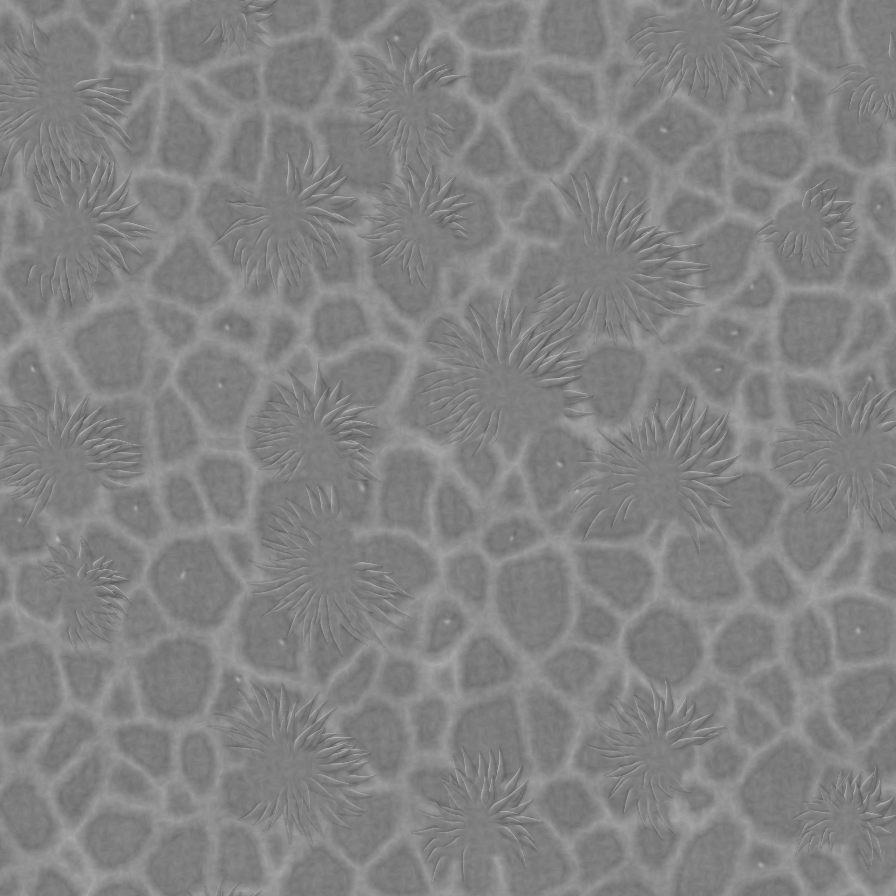
Write a WebGL 2 fragment shader that draws this texture map.

```glsl
#version 300 es
precision highp float;
// Grey cobblestones in pale grout, overgrown by spiky rosettes of grass blades.
uniform vec2 u_resolution;
out vec4 fragColor;

const float TAU = 6.2832;

vec2 hash2(vec2 p) {
    return fract(sin(vec2(dot(p, vec2(127.1, 311.7)), dot(p, vec2(269.5, 183.3)))) * 43758.5);
}

// Layered, mutually warped sines, roughly -1 to 1.
float waves(vec2 p) {
    float sum = 0.0, amp = 0.5;
    for (int i = 0; i < 5; i++) {
        p = mat2(0.8, 0.6, -0.6, 0.8) * p * 1.5 + 1.7;
        p += 0.7 * sin(p.yx * 0.8);
        sum += amp * sin(p.x) * cos(p.y);
        amp *= 0.7;
    }
    return sum;
}

// Stone site in a grid cell: position and size weight.
vec3 stoneSite(vec2 cell) {
    vec2 h = hash2(cell);
    float weight = hash2(cell + 41.0).x;
    return vec3(cell + 0.06 + 0.88 * h, 0.75 * weight * weight);
}

// Weighted cellular pattern: rounded border distance, offset from site, stone id.
float stoneBorder(vec2 p, out vec2 offset, out vec2 id) {
    vec2 base = floor(p);
    vec3 nearest = vec3(0.0);
    float best = 1e3;
    for (int j = -2; j <= 2; j++)
    for (int i = -2; i <= 2; i++) {
        vec2 cell = base + vec2(i, j);
        vec3 site = stoneSite(cell);
        vec2 d = p - site.xy;
        float power = dot(d, d) - site.z;
        if (power < best) { best = power; nearest = site; id = cell; }
    }
    float sum = 0.0;
    for (int j = -2; j <= 2; j++)
    for (int i = -2; i <= 2; i++) {
        vec3 site = stoneSite(base + vec2(i, j));
        vec2 d = p - site.xy;
        float gap = length(site.xy - nearest.xy);
        if (gap > 0.001) sum += exp(-14.0 * (dot(d, d) - site.z - best) / (2.0 * gap));
    }
    offset = p - nearest.xy;
    return -log(sum + 1e-6) / 14.0;
}

float stonePaving(vec2 p) {
    vec2 warped = p * vec2(17.0, 15.0) + 0.15 * vec2(waves(p * 17.0), waves(p * 17.0 + 9.0));
    vec2 offset, id;
    float border = stoneBorder(warped, offset, id);
    vec2 h = hash2(id + 7.0);
    float patchy = waves(p * 14.0 + 3.0);
    float tone = 0.491 + 0.02 * (h.x - 0.5) + 0.02 * waves(p * vec2(70.0, 35.0) + h * 9.0);
    // Soft grout with a brighter ridge, and a faint dark rim inside each stone
    float grout = 1.0 - smoothstep(0.03, 0.17 + 0.04 * patchy, border);
    float ridge = 1.0 - smoothstep(-0.03, 0.08, border);
    tone += grout * (0.062 + 0.025 * patchy) + ridge * (0.025 + 0.045 * waves(p * 26.0));
    tone -= 0.02 * exp(-pow((border - 0.2) / 0.035, 2.0));
    // Small chips: a glint beside a shadow
    vec2 q = offset - 0.25 * (h - 0.5);
    float chip = exp(-500.0 * dot(q, q)) - 0.35 * exp(-400.0 * dot(q - 0.06, q - 0.06));
    return tone + 0.16 * chip * step(0.84, h.y);
}

// Lays one ring of tapered, bevelled blades over the tone.
float bladeRing(float tone, vec2 q, float radius, float inner, float seed) {
    float count = floor(TAU * inner * radius / 0.0115) + 9.0;
    float sector = floor(atan(q.y, q.x) / TAU * count);
    for (int i = -2; i <= 2; i++) {
        float k = mod(sector + float(i), count);
        vec2 h = hash2(vec2(k, seed));
        float angle = (k + 0.5 + 0.6 * (h.x - 0.5)) / count * TAU;
        float lobe = 1.0 + 0.16 * sin(2.0 * angle + seed) + 0.13 * sin(3.0 * angle + seed * 2.3);
        vec2 along = vec2(cos(angle), sin(angle));
        vec2 across = vec2(-along.y, along.x);
        float start = inner * radius * lobe;
        float reach = radius * (0.3 + 0.28 * h.y);
        float t = (dot(q, along) - start) / reach;
        float y = dot(q, across) - 0.012 * t * t * (sin(seed + 2.0 * angle) + h.x - 0.5);
        float width = 0.0072 * (1.0 - t) * smoothstep(-0.25, 0.3, t);
        float present = step(-0.75, sin(angle + seed * 3.7)) * step(-0.25, t) * step(t, 1.0);
        float mask = smoothstep(-0.0006, 0.0007, width - abs(y)) * present;
        // Thin shadow below the blade
        float shadow = smoothstep(-0.0025, 0.0, width - abs(y + 0.0012)) * smoothstep(0.0, 0.3, t);
        tone -= 0.045 * shadow * (1.0 - mask) * present;
        // Light from the upper left, strongest on blade edges
        float side = clamp(y / max(width, 0.0008), -1.0, 1.0);
        float bevel = side * abs(side) * (dot(across, vec2(-0.6, 0.8)) + 0.4);
        float edge = pow(abs(side), 4.0);
        float blade = 0.49 + smoothstep(-0.2, 0.3, t) * (0.14 * bevel + 0.07 * edge + 0.03 * t);
        tone = mix(tone, blade, mask);
    }
    return tone;
}

float grassRosettes(float tone, vec2 p) {
    vec2 base = floor(p * 4.8);
    for (int j = -1; j <= 1; j++)
    for (int i = -1; i <= 1; i++) {
        vec2 cell = base + vec2(i, j);
        vec2 h = hash2(cell + 83.0), size = hash2(cell + 19.0);
        vec2 q = p - (cell + 0.2 + 0.6 * h) / 4.8;
        float radius = 0.05 + 0.045 * size.x;
        if (size.y > 0.88 || length(q) > radius * 1.5) continue;
        float seed = 1.0 + floor(h.x * 90.0);
        float angle = atan(q.y, q.x);
        float lobe = 1.0 + 0.16 * sin(2.0 * angle + seed) + 0.13 * sin(3.0 * angle + seed * 2.3);
        tone = bladeRing(tone, q, radius, 0.58, seed);
        // Flat heart hides the stones beneath
        float heart = 1.0 - smoothstep(0.5, 0.64, length(q) / (radius * lobe));
        tone = mix(tone, 0.498 + 0.008 * waves(p * 30.0), heart);
        tone = bladeRing(tone, q, radius, 0.3, seed + 5.0);
    }
    return tone;
}

void main() {
    vec2 p = gl_FragCoord.xy / u_resolution.y;
    float tone = grassRosettes(stonePaving(p), p);
    tone += 0.028 * waves(p * 190.0);
    fragColor = vec4(vec3(tone), 1.0);
}
```
